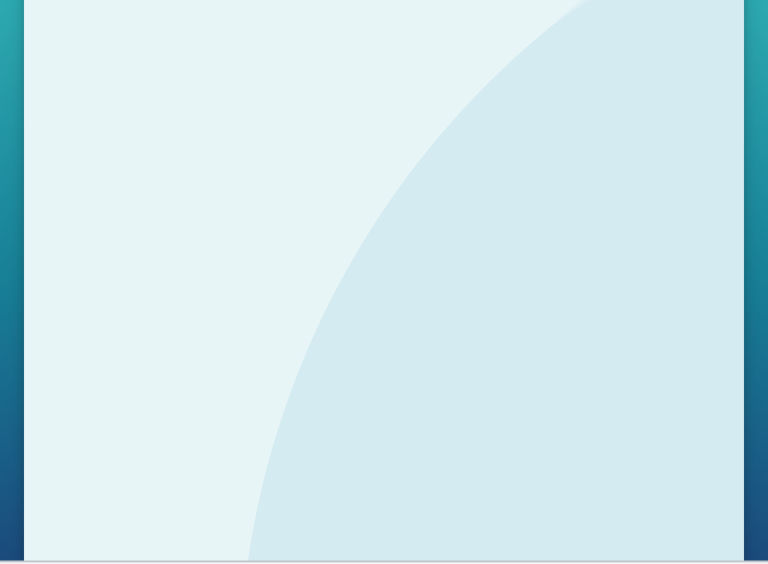
A WebGL 1 fragment shader for this background:

```glsl
precision highp float;
// A pale panel split by one large circular arc, set between two narrow
// gutters with a teal to navy gradient. Distance functions give the arc,
// the panel sides with their soft shadow, and the thin rule at the foot.

uniform vec2 u_resolution;

const float ASPECT = 1.3617;

const vec3 MIST = vec3(0.910, 0.961, 0.969);
const vec3 ICE = vec3(0.831, 0.920, 0.945);
const vec3 TEAL = vec3(0.175, 0.665, 0.695);
const vec3 LAGOON = vec3(0.090, 0.500, 0.592);
const vec3 NAVY = vec3(0.105, 0.290, 0.490);
const vec3 RULE = vec3(0.750, 0.770, 0.790);
const vec3 PAPER = vec3(0.950, 0.955, 0.960);

// Coverage of the inside (negative side) of a distance, with a soft edge.
float cover(float dist, float softness) {
  return 1.0 - smoothstep(-softness, softness, dist);
}

float circleDistance(vec2 p, vec2 center, float radius) {
  return length(p - center) - radius;
}

// Vertical three-stop gradient from the foot to the top.
vec3 gutterColor(float height) {
  vec3 lower = mix(NAVY, LAGOON, clamp(height * 2.0, 0.0, 1.0));
  return mix(lower, TEAL, clamp(height * 2.0 - 1.0, 0.0, 1.0));
}

// Panel in two tints; the arc edge blurs slightly where it meets the top.
vec3 panelColor(vec2 p, float pixel) {
  float arc = circleDistance(p, vec2(1.9273, -0.2119), 1.5035);
  float blur = 0.009 * smoothstep(0.95, 1.0, p.y);
  return mix(MIST, ICE, cover(arc, pixel + blur));
}

void main() {
  vec2 uv = gl_FragCoord.xy / u_resolution;
  vec2 p = uv * vec2(ASPECT, 1.0);
  float pixel = 0.7 / u_resolution.y;

  // Gutters, darkened by the shadow beside the panel
  float side = (abs(uv.x - 0.5) - 0.46875) * ASPECT;
  float shadow = 0.16 * exp(-max(side, 0.0) / 0.010);
  vec3 color = gutterColor(uv.y) * (1.0 - shadow);

  // Panel
  color = mix(color, panelColor(p, pixel), cover(side, pixel));

  // Rule and strip at the foot
  color = mix(color, RULE, cover(uv.y - 0.0062, pixel));
  color = mix(color, PAPER, cover(uv.y - 0.0030, pixel));

  gl_FragColor = vec4(color, 1.0);
}
```
